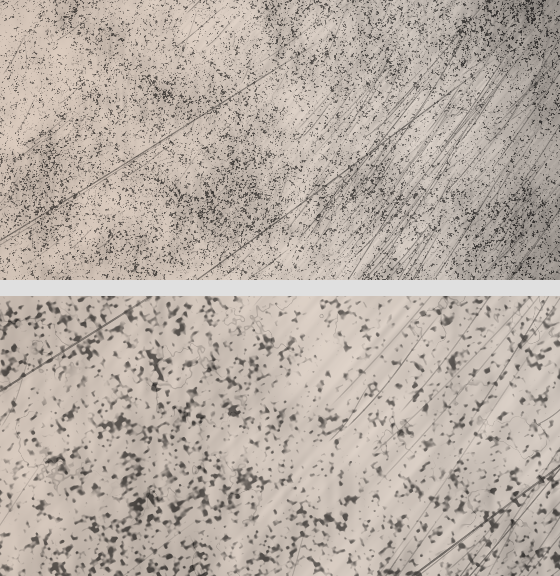
Top: the whole. Bottom: its middle third, enlarged.
This texture is drawn by a WebGL 2 fragment shader. Its source:

```glsl
#version 300 es
precision highp float;
// Worn plaster wall: rotated layers of value noise give stains, fine sandy
// grit and fibres, hairline cracks follow noise contours, and hashed line
// segments add diagonal scratches that fan out more densely on the right.

uniform vec2 u_resolution;
out vec4 fragColor;

const int FAN_COUNT = 90;
const int STRAY_COUNT = 70;

float hash(vec2 p) {
    return fract(sin(dot(p, vec2(127.1, 311.7))) * 43758.5453);
}

float noise(vec2 p) {
    vec2 cell = floor(p), f = fract(p);
    f = f * f * (3.0 - 2.0 * f);
    float low = mix(hash(cell), hash(cell + vec2(1.0, 0.0)), f.x);
    float high = mix(hash(cell + vec2(0.0, 1.0)), hash(cell + vec2(1.0, 1.0)), f.x);
    return mix(low, high, f.y);
}

vec2 rotate(vec2 p, float angle) {
    float c = cos(angle), s = sin(angle);
    return vec2(c * p.x + s * p.y, c * p.y - s * p.x);
}

// gain sets how much weight the finer octaves keep.
float fbm(vec2 p, float gain) {
    float sum = 0.0, total = 0.0, amplitude = 1.0;
    for (int i = 0; i < 4; i++) {
        sum += amplitude * noise(p);
        total += amplitude;
        p = rotate(p, 0.65) * 2.0 + 7.3;
        amplitude *= gain;
    }
    return sum / total;
}

float blob(vec2 p, vec2 center, vec2 radius) {
    vec2 q = (p - center) / radius;
    return exp(-dot(q, q));
}

// Tapered, slightly bent line; pixel is the width of the soft edge.
float scratch(vec2 p, vec2 start, float angle, float len, float halfWidth, float pixel) {
    vec2 q = rotate(p - start, angle);
    float along = q.x / len;
    float across = abs(q.y + 0.003 * sin(along * 5.0));
    float taper = smoothstep(0.0, 0.1, along) * (1.0 - smoothstep(0.7, 1.0, along));
    return taper * (1.0 - smoothstep(halfWidth, halfWidth + pixel, across));
}

// Steep, nearly parallel scratches on the right side.
float scratchFan(vec2 p, float pixel) {
    float ink = 0.0;
    for (int i = 0; i < FAN_COUNT; i++) {
        float id = float(i);
        vec2 start = vec2(1.0 + 0.9 * hash(vec2(id, 1.0)), 0.8 * hash(vec2(id, 2.0)) - 0.2);
        float angle = 0.78 + 0.26 * hash(vec2(id, 3.0));
        float len = 0.15 + 0.65 * pow(hash(vec2(id, 4.0)), 1.5);
        float depth = 0.25 + 0.5 * hash(vec2(id, 5.0));
        ink = max(ink, depth * scratch(p, start, angle, len, 0.0002, pixel));
    }
    return ink;
}

// Short faint scratches over the whole wall.
float strayScratches(vec2 p, float pixel) {
    float ink = 0.0;
    for (int i = 0; i < STRAY_COUNT; i++) {
        float id = float(i) + 80.0;
        vec2 start = vec2(2.1 * hash(vec2(id, 1.0)) - 0.1, hash(vec2(id, 2.0)));
        float angle = 0.6 + 8.0 * pow(hash(vec2(id, 3.0)) - 0.5, 3.0);
        float len = 0.04 + 0.25 * hash(vec2(id, 4.0));
        float depth = 0.2 + 0.35 * hash(vec2(id, 5.0));
        ink = max(ink, depth * scratch(p, start, angle, len, 0.0001, pixel));
    }
    return ink;
}

// Long strokes crossing the wall, the first one doubled.
float longScratches(vec2 p, float pixel) {
    float ink = 0.8 * scratch(p, vec2(-0.15, 0.05), 0.553, 1.65, 0.0006, pixel);
    ink = max(ink, 0.45 * scratch(p, vec2(-0.1, 0.064), 0.56, 1.0, 0.0002, pixel));
    return max(ink, 0.85 * scratch(p, vec2(0.62, -0.06), 0.635, 1.55, 0.0006, pixel));
}

float stains(vec2 p) {
    float wear = 1.1 * (fbm(p * vec2(6.0, 4.5) + 4.0, 0.75) - 0.5) + 0.36;
    wear += 0.35 * blob(p, vec2(1.36, 0.32), vec2(0.16, 0.14));
    wear += 0.25 * blob(p, vec2(0.03, 0.32), vec2(0.18, 0.16));
    wear += 0.2 * blob(p, vec2(0.83, 0.32), vec2(0.13, 0.25));
    wear += 0.2 * blob(p, vec2(0.45, 0.08), vec2(0.2, 0.15));
    wear += 0.3 * blob(p, vec2(1.8, 0.95), vec2(0.25, 0.17));
    wear -= 0.2 * blob(p, vec2(1.16, 0.58), vec2(0.2, 0.2));
    wear -= 0.15 * blob(p, vec2(0.15, 0.72), vec2(0.25, 0.2));
    return clamp(wear, 0.0, 1.0);
}

// Sandy grain, mostly one or two thousandths of the wall wide.
float sand(vec2 p) {
    float coarse = noise(rotate(p, 0.2) * vec2(88.0, 66.0) + 31.0);
    float medium = noise(rotate(p, 0.9) * vec2(150.0, 170.0) + 11.0);
    float fine = noise(rotate(p, 0.5) * 260.0 + 57.0);
    return 0.22 * coarse + 0.36 * medium + 0.42 * fine;
}

void main() {
    vec2 p = gl_FragCoord.xy / u_resolution.y;
    float pixel = 1.0 / u_resolution.y;
    float wear = stains(p);

    // Grit, fibres, brushing and hairline cracks
    float pits = smoothstep(0.0, 0.24, sand(p) - 0.54 + 0.2 * (wear - 0.4));
    float fibres = noise(p * vec2(120.0, 14.0) + 9.0) * smoothstep(0.15, 0.7, wear);
    float brushed = noise(rotate(p, 0.85) * vec2(9.0, 150.0)) - 0.5;
    float contour = abs(fbm(p * 24.0 + 20.0, 0.6) - 0.5);
    float cracks = (1.0 - smoothstep(0.0, 0.025, contour)) * smoothstep(0.5, 0.75, noise(p * 22.0));

    // Broken scratch ink
    float ink = max(longScratches(p, pixel), max(scratchFan(p, pixel), strayScratches(p, pixel)));
    ink *= 0.6 + 0.4 * noise(p * 60.0 + 3.0);

    // Tone, darkened toward the right edge and the corners
    float corner = length((p - vec2(0.9, 0.5)) / vec2(1.1, 0.7));
    float shade = 0.13 * smoothstep(1.5, 2.05, p.x) + 0.035 * pow(corner, 4.0);
    float tone = 0.815 - 0.09 * wear - shade;
    tone -= 0.42 * pits + 0.09 * fibres + 0.12 * cracks;
    tone += 0.08 * brushed * smoothstep(0.2, 1.4, p.x);
    tone = clamp(mix(tone, 0.24, 0.85 * ink), 0.19, 0.83);

    vec3 tint = mix(vec3(1.08, 1.0, 0.935), vec3(1.045, 1.0, 0.96), smoothstep(0.1, 1.7, p.x));
    fragColor = vec4(tone * tint, 1.0);
}
```
